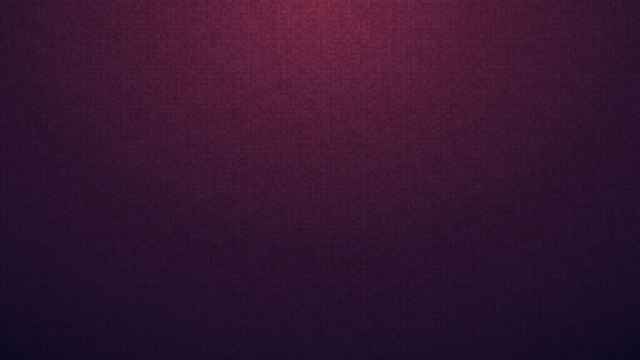
A WebGL 1 fragment shader for this background:

```glsl
precision highp float;
// Wine-red glow falling from the top edge into dark violet, over a fine mosaic of tiny cells.

uniform vec2 u_resolution;

#define CELLS_ACROSS 256.0
#define GAP_WIDTH 0.22
#define GAP_DARKEN 0.20
#define CELL_VARIATION 0.20
#define PATCH_VARIATION 0.05
#define GLOW_CENTER vec2(0.0, 1.0)
#define GLOW_SQUASH 0.78

float hash(vec2 p) {
  return fract(sin(dot(p, vec2(127.1, 311.7))) * 43758.5453);
}

float valueNoise(vec2 p) {
  vec2 i = floor(p);
  vec2 f = smoothstep(0.0, 1.0, fract(p));
  float low = mix(hash(i), hash(i + vec2(1.0, 0.0)), f.x);
  float high = mix(hash(i + vec2(0.0, 1.0)), hash(i + vec2(1.0, 1.0)), f.x);
  return mix(low, high, f.y);
}

// Glow colour by distance from its centre
vec3 glowColor(float d) {
  vec3 rose = vec3(0.47, 0.16, 0.27);
  vec3 wine = vec3(0.305, 0.105, 0.215);
  vec3 plum = vec3(0.18, 0.075, 0.18);
  vec3 violet = vec3(0.125, 0.058, 0.16);
  vec3 night = vec3(0.05, 0.04, 0.12);
  vec3 color = mix(rose, wine, clamp(d / 0.35, 0.0, 1.0));
  color = mix(color, plum, clamp((d - 0.35) / 0.34, 0.0, 1.0));
  color = mix(color, violet, clamp((d - 0.69) / 0.28, 0.0, 1.0));
  return mix(color, night, clamp((d - 0.97) / 0.25, 0.0, 1.0));
}

// Integral of the gap pattern, one gap at the start of each cell
vec2 gapIntegral(vec2 p) {
  return floor(p) * GAP_WIDTH + min(fract(p), GAP_WIDTH);
}

// Gap coverage averaged over one pixel, which keeps the edges smooth
float gapCoverage(vec2 p, float pixel) {
  vec2 gap = (gapIntegral(p + 0.5 * pixel) - gapIntegral(p - 0.5 * pixel)) / pixel;
  return 1.0 - (1.0 - gap.x) * (1.0 - gap.y);
}

void main() {
  vec2 uv = gl_FragCoord.xy / u_resolution.y;
  float aspect = u_resolution.x / u_resolution.y;

  // Broad glow
  vec2 fromGlow = vec2(uv.x - 0.5 * aspect, uv.y) - GLOW_CENTER;
  fromGlow.x *= GLOW_SQUASH;
  vec3 color = glowColor(length(fromGlow));

  // Mosaic cells with uneven brightness
  vec2 grid = gl_FragCoord.xy / u_resolution.x * CELLS_ACROSS;
  float shade = 1.0 + CELL_VARIATION * (hash(floor(grid)) - 0.5);
  shade += PATCH_VARIATION * (valueNoise(grid * 0.2) - 0.5);

  // Dark gaps, balanced so the mean brightness stays the same
  float meanGap = 1.0 - (1.0 - GAP_WIDTH) * (1.0 - GAP_WIDTH);
  float gap = gapCoverage(grid, CELLS_ACROSS / u_resolution.x);
  shade *= 1.0 - GAP_DARKEN * (gap - meanGap);

  gl_FragColor = vec4(color * shade, 1.0);
}
```
